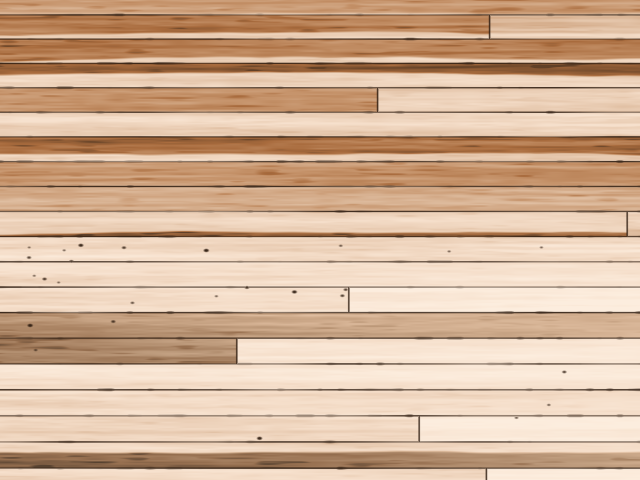
Reproduce this texture procedurally as a WebGL 1 fragment shader.

```glsl
precision highp float;
// Worn strip floor: twenty horizontal planks with staggered butt joints.
// Each plank mixes dark heartwood and pale sapwood along a wavy edge, then
// gets stretched-noise grain, ragged dark seams, nail holes and bleaching.
uniform vec2 u_resolution;

const vec3 GAP_COLOR = vec3(0.20, 0.13, 0.08);
const float PLANK_HEIGHT = 0.0525;
const float SAP_TONE = 0.24;

float hash(vec2 p) {
  return fract(sin(dot(p, vec2(127.1, 311.7))) * 43758.545);
}

float noise(vec2 p) {
  vec2 i = floor(p), f = fract(p);
  f = f * f * (3.0 - 2.0 * f);
  return mix(mix(hash(i), hash(i + vec2(1.0, 0.0)), f.x),
             mix(hash(i + vec2(0.0, 1.0)), hash(i + vec2(1.0, 1.0)), f.x), f.y);
}

// Antialiased coverage of a shape whose half-width is w
float cover(float d, float w, float px) {
  return 1.0 - smoothstep(max(w - px, 0.0), w + px, d);
}

// Value of one plank row out of five groups of four
float pick(float row, vec4 a, vec4 b, vec4 c, vec4 d, vec4 e) {
  vec4 g = row < 4.0 ? a : row < 8.0 ? b : row < 12.0 ? c : row < 16.0 ? d : e;
  vec4 is = 1.0 - step(0.5, abs(vec4(0.0, 1.0, 2.0, 3.0) - mod(row, 4.0)));
  return dot(g, is);
}

float heartTone(float row) {
  return pick(row, vec4(0.55, 0.69, 0.73, 0.90), vec4(0.54, 0.22, 0.81, 0.59),
              vec4(0.47, 0.86, 0.15, 0.13), vec4(0.13, 0.63, 0.69, 0.11),
              vec4(0.22, 0.24, 0.94, 0.20));
}

// Sapwood share from the lower edge; negative values put it on top
float sapShare(float row) {
  return pick(row, vec4(0.1, 0.24, 0.2, 0.55), vec4(0.0, 0.0, 0.28, 0.0),
              vec4(0.0, -0.8, 0.0, 0.0), vec4(0.0), vec4(0.0, 0.0, -0.35, 0.0));
}

// Butt joint as a fraction of the width; 2.0 means an unbroken row
float jointPosition(float row) {
  if (abs(mod(row, 5.0) - 4.0) < 0.4) return fract(0.59 + 0.39 * floor(row / 5.0));
  if (mod(row - 1.0, 5.33) < 0.5)
    return 0.545 + 0.11 * abs(floor((row - 0.9) / 5.33) - 2.0);
  return 2.0;
}

// Pale sapwood at 0 to burnt heartwood at 1
vec3 woodColor(float tone) {
  vec3 c = mix(vec3(0.99, 0.93, 0.87), vec3(0.96, 0.87, 0.79), clamp(tone / 0.14, 0.0, 1.0));
  c = mix(c, vec3(0.86, 0.72, 0.60), clamp((tone - 0.14) / 0.26, 0.0, 1.0));
  c = mix(c, vec3(0.77, 0.57, 0.41), clamp((tone - 0.40) / 0.20, 0.0, 1.0));
  c = mix(c, vec3(0.66, 0.42, 0.24), clamp((tone - 0.60) / 0.20, 0.0, 1.0));
  return mix(c, vec3(0.38, 0.25, 0.15), clamp((tone - 0.80) / 0.28, 0.0, 1.0));
}

// Fine lines running along the plank, centred on zero
float grain(vec2 p, float seed) {
  float warp = 0.008 * noise(vec2(p.x * 2.5, p.y * 18.0 + seed));
  float lines = noise(vec2(p.x * 2.0 + seed * 3.7, (p.y + warp) * 170.0));
  float fibres = noise(vec2(p.x * 22.0 + seed, p.y * 300.0));
  return 0.65 * lines + 0.35 * fibres - 0.5;
}

// Small dark holes, crowding just below the middle on the left
float nailHoles(vec2 p, float aspect, float px) {
  float holes = 0.0;
  for (int i = 0; i < 26; i++) {
    float n = float(i);
    float a = hash(vec2(n, 3.1)), b = hash(vec2(n, 8.7)), size = hash(vec2(n, 5.3));
    vec2 center = vec2(aspect * (0.04 + 0.88 * a * a), 0.49 - 0.46 * b * b * b);
    float d = length((p - center) * vec2(0.65, 1.0));
    holes = max(holes, cover(d, mix(0.0012, 0.0032, size), px) * mix(0.5, 1.0, size));
  }
  return holes;
}

void main() {
  vec2 uv = gl_FragCoord.xy / u_resolution;
  float aspect = u_resolution.x / u_resolution.y;
  float px = 1.0 / u_resolution.y;
  vec2 p = vec2(uv.x * aspect, uv.y);

  // Rows widen slightly toward the bottom
  float depth = 1.0 - uv.y - 0.031;
  float k = 19.9 * depth - 0.89 * depth * depth + 1.0;
  float row = clamp(floor(k), 0.0, 19.0);
  float v = 1.0 - fract(k);
  float joint = jointPosition(row);
  float right = step(joint, uv.x);
  float seed = row * 1.37 + right * 31.0;

  // Heartwood and sapwood tones with a wandering edge
  float low = smoothstep(0.4, 0.75, 1.0 - uv.y);
  float heart = heartTone(row) * mix(1.0, mix(0.55, 0.12, low), right);
  float sap = sapShare(row);
  float edge = abs(sap) + 0.28 * (noise(vec2(p.x * 2.6, seed)) - 0.5)
             + 0.06 * (noise(vec2(p.x * 13.0, seed)) - 0.5);
  float side = smoothstep(edge - 0.06, edge + 0.06, sap < 0.0 ? 1.0 - v : v);
  float tone = abs(sap) > 0.01 ? mix(min(SAP_TONE, heart), heart, side) : heart;

  // Slow drift, grain, pores and bleaching toward the lower right
  tone += 0.14 * (noise(vec2(p.x * 1.8 + seed, v * 2.5 + seed)) - 0.5);
  tone += grain(p, seed) * (0.16 + 0.22 * tone);
  tone += 0.25 * tone * smoothstep(0.7, 0.95, noise(vec2(p.x * 15.0 + seed, p.y * 240.0)));
  tone *= 1.0 - 0.42 * low * uv.x;
  vec3 color = woodColor(max(tone, 0.0));
  float gray = dot(color, vec3(0.35, 0.45, 0.2));
  color = mix(color, vec3(gray) * vec3(1.08, 0.98, 0.86), 0.45 * low * smoothstep(0.3, 0.6, tone));

  // Ragged seams, joints and nail holes
  float seam = floor(k + 0.5);
  float chips = smoothstep(0.62, 0.95, noise(vec2(p.x * 48.0, seam * 7.3)));
  float strength = mix(0.4, 1.0, noise(vec2(p.x * 7.0, seam * 3.9)));
  float gap = cover(abs(k - seam) * PLANK_HEIGHT, 0.0008 + 0.0016 * chips, px) * strength;
  gap = max(gap, 0.85 * cover(abs(uv.x - joint) * aspect, 0.0012, px));
  color = mix(color, GAP_COLOR, max(gap, nailHoles(p, aspect, px)));
  gl_FragColor = vec4(color, 1.0);
}
```
